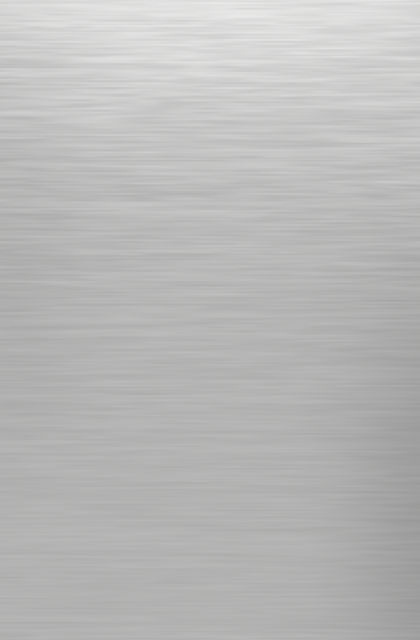
This texture is drawn by a Shadertoy shader. Its source:

```glsl
// Brushed steel: a soft light from the top edge over fine horizontal grain.
// Each grain layer is a stack of thin rows of randomly shifted cells, blended
// along and across the row; the grain is strongest where the light is bright.
#define BASE_TONE 0.698
#define GLOW_GAIN 0.185
#define GLOW_REACH 0.24
#define GRAIN_LOW 0.019
#define GRAIN_HIGH 0.046
#define FINE_ROWS 370.0
#define CORNER_SHADE 0.085
#define TINT vec3(1.003, 1.0, 0.998)

float hash(vec2 p) {
    vec3 q = fract(vec3(p.xyx) * 0.1031);
    q += dot(q, q.yzx + 33.33);
    return fract((q.x + q.y) * q.z);
}

// Smooth random values along one row, in -1..1, with its own shift and pitch
float rowCells(float x, float row, float seed) {
    float pitch = mix(0.65, 1.5, hash(vec2(row, seed + 7.0)));
    x = x * pitch + 50.0 * hash(vec2(row, seed)) + 20.0;
    float cell = floor(x);
    float blend = smoothstep(0.0, 1.0, x - cell);
    float here = hash(vec2(cell, row + seed * 17.0));
    float next = hash(vec2(cell + 1.0, row + seed * 17.0));
    return 2.0 * mix(here, next, blend) - 1.0;
}

// Grain layer: scale.x cells along and scale.y rows per canvas height
float streaks(vec2 p, vec2 scale, float seed) {
    p *= scale;
    float row = floor(p.y);
    float blend = smoothstep(0.0, 1.0, p.y - row);
    return mix(rowCells(p.x, row, seed), rowCells(p.x, row + 1.0, seed), blend);
}

// Broad light: bright top, dim upper left, shaded right side and lower corner
float lighting(vec2 uv) {
    float depth = 1.0 - uv.y;
    float glow = exp(-pow(max(depth, 0.0) / GLOW_REACH, 1.4));
    float across = 1.0 - 0.32 * pow(abs(uv.x - 0.56) / 0.56, 2.0);
    float tone = BASE_TONE + GLOW_GAIN * glow * across;
    float rightSide = smoothstep(0.55, 1.05, uv.x);
    float lower = smoothstep(0.2, 0.75, depth);
    tone -= CORNER_SHADE * rightSide * rightSide * lower;
    tone -= 0.02 * smoothstep(0.3, 0.0, uv.x) * smoothstep(0.5, 0.0, abs(depth - 0.4));
    return tone;
}

void mainImage(out vec4 fragColor, in vec2 fragCoord) {
    vec2 uv = fragCoord / iResolution.xy;
    vec2 p = fragCoord / iResolution.y;

    // Long hairlines, shorter scratches and faint wide bands
    float grain = 0.62 * streaks(p, vec2(7.0, FINE_ROWS), 1.0);
    grain += 0.50 * streaks(p, vec2(20.0, FINE_ROWS * 0.83), 2.0);
    grain += 0.32 * streaks(p, vec2(5.0, FINE_ROWS * 0.42), 3.0);
    grain += 0.16 * streaks(p, vec2(4.0, FINE_ROWS * 0.15), 4.0);

    float strength = mix(GRAIN_LOW, GRAIN_HIGH, smoothstep(0.2, 1.0, uv.y));
    float tone = lighting(uv) + strength * grain;
    fragColor = vec4(clamp(tone * TINT, 0.0, 1.0), 1.0);
}
```
